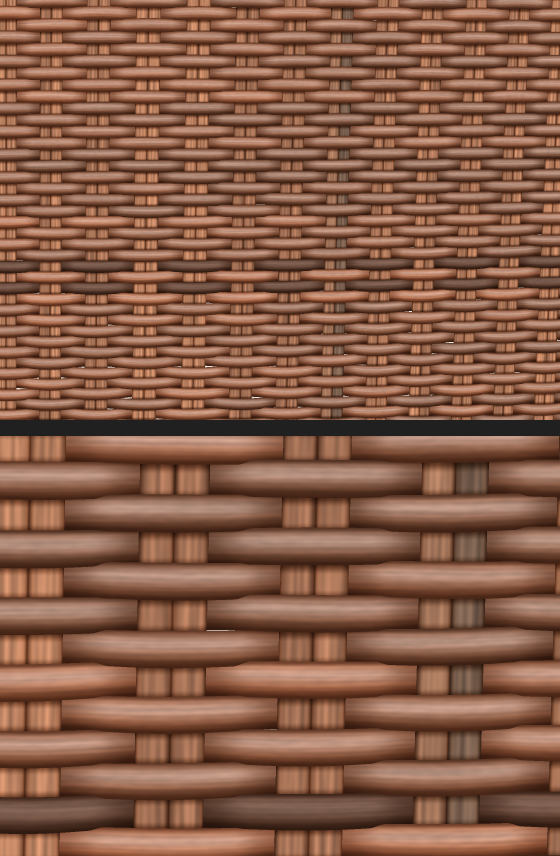
Top: the whole. Bottom: its middle third, enlarged.
This texture is drawn by a Shadertoy shader. Its source:

```glsl
// Woven wicker: horizontal brown strands passing over and under paired upright rods.

#define STRAND_HALF 0.56   // strand half thickness, in rows
#define STRAND_ROUND 0.6   // depth of the strand's round section
#define ROD_HALF 0.122     // half width of one rod, in columns
#define BOW 0.2            // perspective bow of the strands
#define TONE_SPREAD 0.6    // colour variation between strands
#define DARK_PAIR 24.0     // the rows on either side of this one are dark
#define GREY_STAKE 7.0     // column with a weathered rod
#define SAMPLES 3          // antialiasing grid per axis

const float PI = 3.14159;
const vec3 WALNUT = vec3(0.50, 0.34, 0.26);
const vec3 CLAY = vec3(0.73, 0.455, 0.32);
const vec3 UMBER = vec3(0.37, 0.26, 0.21);
const vec3 TAN = vec3(0.73, 0.50, 0.37);
const vec3 GREY = vec3(0.40, 0.33, 0.28);
const vec3 PALE = vec3(0.86, 0.74, 0.69);
const vec3 SHADOW = vec3(0.22, 0.11, 0.06);
const vec3 DAYLIGHT = vec3(0.93, 0.91, 0.88);

float hash(vec2 p) {
    vec3 q = fract(p.xyx * vec3(0.1031, 0.1030, 0.0973));
    q += dot(q, q.yzx + 33.33);
    return fract((q.x + q.y) * q.z);
}

float cornerRamp(vec2 cell, vec2 offset) {
    float angle = 2.0 * PI * hash(cell);
    return dot(vec2(cos(angle), sin(angle)), offset);
}

// Gradient noise, roughly -0.7 to 0.7
float noise(vec2 p) {
    vec2 i = floor(p), f = p - i;
    vec2 w = f * f * f * (f * (f * 6.0 - 15.0) + 10.0);
    vec2 e = vec2(1.0, 0.0);
    float low = mix(cornerRamp(i, f), cornerRamp(i + e.xy, f - e.xy), w.x);
    float high = mix(cornerRamp(i + e.yx, f - e.yx), cornerRamp(i + e.xx, f - e.xx), w.x);
    return mix(low, high, w.y);
}

// Dim light turns warmer, as it bounces between the strands
vec3 warmLight(float light) {
    return pow(vec3(light), vec3(0.88, 1.15, 1.4));
}

// Column and row coordinates; spacing tightens to the right and downward
vec2 weaveGrid(vec2 uv) {
    float down = 1.0 - uv.y;
    float across = uv.x * (1.0 + 0.034 * down);
    down += 0.03 * uv.x * uv.x * (min(down, 0.7) - 0.2);
    float edge = max(0.0, 0.26 - across);
    return vec2(0.2 + across * (10.11 + 1.64 * across) - 5.0 * edge * edge,
                -0.1 + down * (34.3 + 3.36 * down));
}

// Two grained rods; shadowed by the strands above and below
vec3 stakeColor(vec2 g, float column, float dx, float roundness) {
    float side = dx < 0.0 ? 0.0 : 1.0;
    float grain = noise(vec2(dx * 24.0 + column * 13.0, g.y * 0.2));
    float tone = hash(vec2(column * 2.0 + side, 5.0));
    vec3 base = mix(TAN, WALNUT, 0.5 * tone);
    if (column == GREY_STAKE) base = mix(base, GREY, 0.3 + 0.45 * side);
    float q = mod(g.y + column + 1.0, 2.0) - 1.0;
    float open = 1.0 - smoothstep(0.2, 0.54, abs(q - 0.07));
    float light = mix(0.45, 1.05, open) * mix(0.36, 1.0, smoothstep(0.0, 0.9, roundness));
    return base * warmLight(light) * (1.0 + 0.4 * grain);
}

// Colour of the material: varies by row, along the row and by segment
vec3 strandBase(vec2 g, float row, float u) {
    if (abs(abs(row - DARK_PAIR) - 1.0) < 0.5) return mix(UMBER, WALNUT, 0.2);
    float segment = floor((g.x + row) * 0.5);
    float tone = 0.5 + TONE_SPREAD * (hash(vec2(row, 3.0)) - 0.5)
               + 0.3 * noise(vec2(g.x * 0.35, row * 7.3))
               + 0.2 * (hash(vec2(segment, row)) - 0.5) - 0.25 * (u - 0.5);
    tone -= 0.25 * exp(-pow((row - 13.0) / 4.0, 2.0));
    if (abs(abs(row - DARK_PAIR - 1.0) - 1.0) < 0.5) tone += 0.4;
    return mix(WALNUT, CLAY, clamp(tone, 0.0, 1.0));
}

// Round strand lit from above; d runs from -1 at its top to 1 at its bottom
vec3 strandColor(vec2 g, float row, float d, float lift, float u) {
    vec3 base = strandBase(g, row, u);
    float gloss = mix(0.2, 0.56, smoothstep(0.4, 0.5, base.r));
    float grain = noise(vec2(g.x * 0.8, d * 5.0 + row * 17.0))
                + 0.4 * noise(vec2(g.x * 9.0, d * 4.0 + row * 11.0));
    float front = smoothstep(-0.9, 0.3, lift);
    float light = mix(1.03, 0.42, smoothstep(0.1, 1.0, d));
    light *= 1.0 - 0.45 * smoothstep(0.65, 1.0, -d);
    light *= mix(0.7, 1.0, front);
    float shine = exp(-pow((d + 0.28) / 0.42, 2.0)) * gloss * mix(0.25, 1.0, front);
    vec3 color = mix(base * warmLight(light), PALE, shine);
    return color * (1.0 + 0.16 * grain);
}

// Keeps the highest surface at this point
vec3 wicker(vec2 uv) {
    vec2 g = weaveGrid(uv);
    float down = 1.0 - uv.y;
    float column = floor(g.x + 0.5), dx = g.x - column;
    vec3 color = mix(SHADOW, DAYLIGHT, smoothstep(0.1, 0.25, noise(g * 0.6)));
    float top = -2.0;

    float rod = (abs(dx) - ROD_HALF) / ROD_HALF;
    if (abs(rod) < 1.0) {
        float roundness = sqrt(1.0 - rod * rod);
        top = 0.3 * roundness;
        color = stakeColor(g, column, dx, roundness);
    }
    for (int i = -1; i <= 1; i++) {
        float row = floor(g.y + 0.5) + float(i);
        float lift = -cos(PI * (g.x + row));
        float wobble = mix(0.05, 0.12, down) * noise(vec2(g.x * 0.8, row * 5.7));
        float center = row + wobble + BOW * (down - 0.3) * lift;
        float halfWidth = STRAND_HALF * (0.96 + 0.04 * lift);
        float d = (g.y - center) / halfWidth;
        float z = lift + STRAND_ROUND * sqrt(max(0.0, 1.0 - d * d));
        if (abs(d) < 1.0 && z > top) {
            top = z;
            color = strandColor(g, row, d, lift, uv.x);
        }
    }
    return color;
}

void mainImage(out vec4 fragColor, in vec2 fragCoord) {
    vec3 sum = vec3(0.0);
    for (int i = 0; i < SAMPLES * SAMPLES; i++) {
        vec2 jitter = (vec2(i % SAMPLES, i / SAMPLES) + 0.5) / float(SAMPLES) - 0.5;
        sum += wicker((fragCoord + jitter) / iResolution.xy);
    }
    fragColor = vec4(clamp(sum / float(SAMPLES * SAMPLES), 0.0, 1.0), 1.0);
}
```
